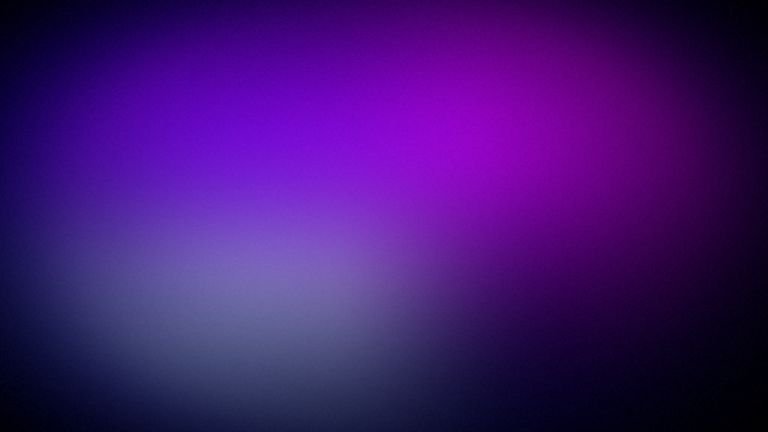
Reproduce this background procedurally as a WebGL 1 fragment shader.

```glsl
precision highp float;
// Soft blurred glows on black: violet upper left, magenta upper right, pale
// slate lower left and dim plum lower right, over a wide navy haze. Each is a
// Gaussian with its own radius per side; a vignette darkens the borders.

uniform vec2 u_resolution;

// Gaussian glow; lo and hi are the radii below/left and above/right of center.
float glow(vec2 p, vec2 center, vec2 lo, vec2 hi) {
  vec2 d = p - center;
  vec2 q = d / mix(lo, hi, step(0.0, d));
  return exp(-dot(q, q));
}

// Elliptical falloff, 1 in the middle and 0 in the corners.
float vignette(vec2 p) {
  float d = length((p - 0.5) * vec2(2.0, 1.7));
  return 1.0 - smoothstep(0.77, 1.38, d);
}

// Sine-free hash in 0..1.
float hash(vec2 cell) {
  vec3 q = fract(cell.xyx * 0.1031);
  q += dot(q, q.yzx + 33.33);
  return fract((q.x + q.y) * q.z);
}

vec3 lights(vec2 p) {
  const vec3 NAVY = vec3(0.00, 0.01, 0.28);
  const vec3 VIOLET = vec3(0.36, 0.00, 0.49);
  const vec3 MAGENTA = vec3(0.47, 0.00, 0.45);
  const vec3 SLATE = vec3(0.36, 0.40, 0.30);
  const vec3 PLUM = vec3(0.08, 0.00, 0.05);

  float haze = glow(p, vec2(0.30, 0.45), vec2(0.62, 0.70), vec2(0.58, 0.70));
  float violet = glow(p, vec2(0.30, 0.70), vec2(0.31, 0.29), vec2(0.28, 0.30));
  float magenta = glow(p, vec2(0.65, 0.69), vec2(0.22, 0.31), vec2(0.32, 0.35));
  float slate = glow(p, vec2(0.34, 0.33), vec2(0.29, 0.30), vec2(0.36, 0.23));
  float plum = glow(p, vec2(0.72, 0.36), vec2(0.20, 0.24), vec2(0.20, 0.24));

  // The slate light fades quickly into the dark right side.
  slate *= 1.0 - smoothstep(0.42, 0.76, p.x);

  return NAVY * haze + VIOLET * violet + MAGENTA * magenta
       + SLATE * slate + PLUM * plum;
}

void main() {
  vec2 p = gl_FragCoord.xy / u_resolution;

  // Blue survives nearer the border than red and green.
  vec3 color = lights(p) * pow(vec3(vignette(p)), vec3(1.4, 1.4, 0.55));

  // Faint grain hides banding.
  float grain = hash(floor(p * vec2(512.0, 288.0))) - 0.5;
  color += grain * 0.015;

  gl_FragColor = vec4(clamp(color, 0.0, 1.0), 1.0);
}
```
